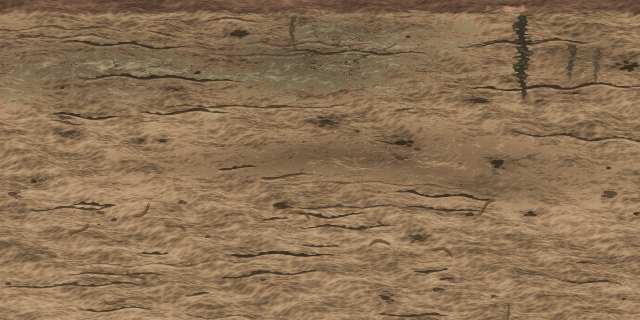
Give the GLSL for this texture, as a WebGL 2 fragment shader.

```glsl
#version 300 es
precision highp float;
uniform vec2 u_resolution;
out vec4 fragColor;

vec2 hash2(vec2 p) {
  vec3 q = fract(p.xyx * vec3(0.1031, 0.1030, 0.0973));
  q += dot(q, q.yzx + 33.33);
  return fract((q.xx + q.yz) * q.zy);
}

// Cellular noise: nearest distance, second distance, cell id
vec3 cells(vec2 p) {
  vec2 c = floor(p), f = p - c;
  vec3 r = vec3(9.0);
  for (int i = 0; i < 9; i++) {
    vec2 o = vec2(i % 3, i / 3) - 1.0;
    vec2 h = hash2(c + o);
    float d = length(o + h - f);
    if (d < r.x) r = vec3(d, r.x, fract(h.x * 17.0 + h.y * 31.0));
    else r.y = min(r.y, d);
  }
  return r;
}

// Stretched cellular octaves, centred on zero
float grain(vec2 p) {
  float g = 0.0;
  vec2 s = vec2(2.2, 17.0);
  for (int i = 0; i < 4; i++) {
    g += (cells(p * s + float(i) * 19.7).x - 0.47) * (0.15 + 0.02 * float(i));
    p.y += 0.004 * sin(p.x * 23.0 + p.y * 41.0);
    s *= vec2(2.7, 2.15);
  }
  return g;
}

float blot(vec2 p, vec2 centre, vec2 radius, float rag) {
  return smoothstep(0.0, 0.8, 1.0 - length((p - centre) / radius) + rag);
}

// Ragged upright split between two heights
float gash(vec2 p, float x, vec2 span, float width, float rag) {
  float taper = smoothstep(span.x, span.x + 0.12, p.y);
  float d = abs(p.x - x - 0.005 * sin(p.y * 47.0)) - width * (0.25 + 0.75 * taper) * (1.0 + rag);
  return smoothstep(0.005, -0.005, d) * smoothstep(span.x, span.x + 0.02, p.y)
    * smoothstep(span.y, span.y - 0.015, p.y);
}

void main() {
  vec2 p = gl_FragCoord.xy / u_resolution.y;
  vec2 q = p;
  q.y += 0.011 * sin(p.x * 3.1 + 2.0 * sin(p.y * 5.0)) + 0.005 * sin(p.x * 9.0 + p.y * 17.0)
    + 0.002 * sin(p.x * 33.0 - p.y * 61.0);
  float g = grain(q);
  float rag = g * 4.5;
  float chip = cells(p * vec2(38.0, 85.0)).x - 0.47;

  // Broad weathering
  float cloud = sin(q.x * 2.3 + 1.6 * sin(q.y * 7.0)) * sin(q.y * 19.0 + 1.5 * sin(q.x * 2.7))
    + 0.6 * sin(q.x * 6.1 + q.y * 11.0) * sin(q.y * 43.0 + 2.0 * sin(q.x * 4.0));
  float tone = 0.635 + g * 1.15 + cloud * 0.032 - 0.05 * smoothstep(0.55, 0.85, p.y);
  float smear = max(blot(q, vec2(1.2, 0.49), vec2(0.75, 0.10), rag),
                    0.7 * blot(q, vec2(1.5, 0.43), vec2(0.4, 0.07), rag));
  float moss = max(blot(q, vec2(1.0, 0.80), vec2(0.50, 0.13), rag * 1.4),
                   0.75 * blot(q, vec2(0.35, 0.79), vec2(0.62, 0.11), rag * 1.4));
  moss = max(moss, 0.8 * blot(q, vec2(1.1, 0.91), vec2(0.35, 0.06), rag * 1.4));
  tone -= 0.15 * smear + 0.13 * moss;

  // Torn fibres along the stretched cell borders
  vec3 fibre = cells(q * vec2(6.0, 36.0) + chip * vec2(0.25, 0.5));
  float tear = smoothstep(0.12, 0.01, fibre.y - fibre.x) * smoothstep(0.35, 0.8, fibre.z);
  tone -= tear * (0.06 + 0.17 * moss);
  tone += 0.09 * moss * (fibre.z - 0.5);

  // Long cracks with a pale lower lip
  float dark = 0.0, lip = 0.0;
  for (int i = 0; i < 46; i++) {
    vec2 a = hash2(vec2(i, 3.7)), b = hash2(vec2(i, 51.3));
    float along = (p.x - a.x * 2.0) / (0.04 + 0.30 * b.x * b.x);
    float width = 0.0032 * (0.4 + b.y) * (1.0 - along * along) * (0.8 + 1.4 * chip);
    float d = q.y - a.y * 0.94 - 0.004 * sin(p.x * 37.0 + float(i)) - 0.004 * chip;
    float inside = smoothstep(1.0, 0.75, abs(along));
    dark = max(dark, inside * smoothstep(0.0025, -0.001, abs(d) - width) * (0.45 + 0.5 * b.y));
    lip = max(lip, inside * smoothstep(0.004, 0.0, abs(d + 0.007)));
  }

  // Pits and small knots, each in a dim halo
  float halo = 0.0;
  for (int i = 0; i < 44; i++) {
    vec2 a = hash2(vec2(i, 117.1)), b = hash2(vec2(i, 203.9));
    vec2 d = (p - a * vec2(2.0, 0.93)) / ((0.004 + 0.012 * b.x * b.x) * vec2(1.7, 0.8));
    float r = length(d) + chip * 1.8;
    dark = max(dark, smoothstep(1.2, 0.6, r) * (0.55 + 0.4 * b.y));
    halo = max(halo, smoothstep(3.6, 0.8, r) * b.x);
    lip = max(lip, 0.8 * smoothstep(0.6, 0.1, length(d + vec2(0.0, 1.9)) - 0.4));
  }
  tone += 0.07 * lip - 0.12 * halo;

  // Upright splits
  float ragged = chip * 1.8 + rag * 0.5;
  float split = gash(p, 1.633, vec2(0.68, 0.962), 0.021, ragged);
  split = max(split, 0.8 * gash(p, 1.785, vec2(0.74, 0.87), 0.015, ragged * 1.4));
  split = max(split, 0.6 * gash(p, 1.865, vec2(0.73, 0.86), 0.012, ragged * 1.6));
  split = max(split, 0.7 * gash(p, 0.917, vec2(0.83, 0.96), 0.010, ragged * 1.6));
  split = max(split, 0.8 * gash(p, 1.585, vec2(-0.08, 0.06), 0.003, ragged));
  tone -= 0.09 * blot(p, vec2(1.82, 0.80), vec2(0.14, 0.11), rag);

  // Pale dust
  vec3 dust = cells(p * vec2(75.0, 110.0));
  tone += 0.11 * smoothstep(0.34, 0.12, dust.x) * smoothstep(0.86, 0.93, dust.z);

  // Worn board edge along the top
  float edge = smoothstep(-0.004, 0.004, p.y - 0.963 - 0.003 * sin(p.x * 21.0) - 0.04 * g);
  tone = mix(tone, 0.43 + g * 0.7 + 0.03 * sin(p.x * 8.0), edge);
  tone -= 0.10 * smoothstep(0.008, 0.0, abs(p.y - 0.961)) * (1.0 - edge);
  tone += 0.28 * blot(p, vec2(1.6, 0.973), vec2(0.085, 0.013), chip);

  // Colour from tone
  tone = max(tone - 0.5 * max(tone - 0.66, 0.0), 0.17);
  vec3 col = tone * vec3(1.0, 0.80, 0.59) + vec3(0.0, 0.035, 0.05) * smoothstep(0.63, 0.74, tone);
  col = mix(col, tone * vec3(0.93, 0.86, 0.66), moss * (1.0 - edge) * 0.8);
  col = mix(col, tone * vec3(1.04, 0.77, 0.60), edge);
  col = mix(col, vec3(0.17, 0.135, 0.095), dark * (1.0 - edge) * 0.9);
  col = mix(col, vec3(0.19, 0.175, 0.125) + 0.9 * max(chip, 0.0) * vec3(0.3, 0.28, 0.2), split * 0.92);

  // Curled reddish slivers
  for (int i = 0; i < 9; i++) {
    vec2 a = hash2(vec2(i, 311.3)), b = hash2(vec2(i, 407.7));
    vec2 d = p - a * vec2(1.9, 0.35) - vec2(0.03, 0.02);
    float turn = (b.x - 0.5) * 1.6;
    d = mat2(cos(turn), -sin(turn), sin(turn), cos(turn)) * d;
    float bend = d.y - 0.009 * sin(d.x * 65.0 + b.y * 6.0);
    float ends = smoothstep(0.04, 0.025, abs(d.x));
    col = mix(col, vec3(0.24, 0.17, 0.12), 0.75 * ends * smoothstep(0.004, 0.0, abs(bend + 0.005)));
    col = mix(col, vec3(0.43, 0.30, 0.21), 0.8 * ends * smoothstep(0.005, 0.002, abs(bend)));
  }
  fragColor = vec4(col, 1.0);
}
```
